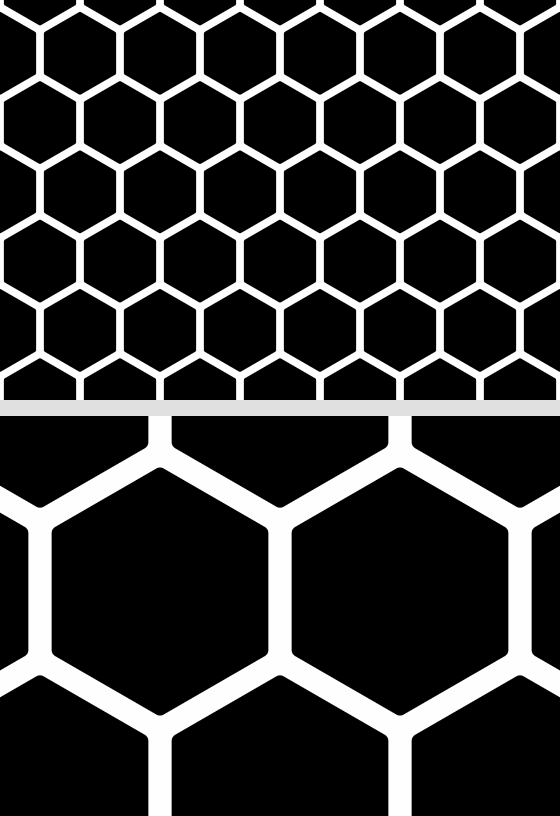
Top: the whole. Bottom: its middle third, enlarged.
This pattern is drawn by a WebGL 1 fragment shader. Its source:

```glsl
precision highp float;
// White honeycomb outline of regular pointy-top hexagons on black.

uniform vec2 u_resolution;

const float COLUMNS = 7.0;                      // cells across the canvas
const float LINE_WIDTH = 0.097;                 // in cell widths
const float CORNER_RADIUS = 0.03;               // rounding of the cell corners
const vec2 CELL_OFFSET = vec2(0.5, 0.102);      // a cell centre, from the canvas centre
const vec3 LINE_COLOR = vec3(0.995);
const vec3 CELL_COLOR = vec3(0.0);

const vec2 LATTICE = vec2(1.0, 1.7320508);      // period of every second row

// Vector from the nearest hexagon centre, for cells of width 1.
vec2 nearestCell(vec2 p) {
  vec2 a = mod(p, LATTICE) - 0.5 * LATTICE;
  vec2 b = mod(p - 0.5 * LATTICE, LATTICE) - 0.5 * LATTICE;
  return dot(a, a) < dot(b, b) ? a : b;
}

// Signed distance to a hexagon with upright left and right sides.
float hexagonDistance(vec2 p, float apothem) {
  const vec2 fold = vec2(-0.8660254, 0.5);
  float halfSide = apothem * 0.5773503;
  vec2 q = abs(p.yx);
  q -= 2.0 * min(dot(fold, q), 0.0) * fold;
  q -= vec2(clamp(q.x, -halfSide, halfSide), apothem);
  return length(q) * sign(q.y);
}

void main() {
  float pixel = COLUMNS / u_resolution.x;
  vec2 p = (gl_FragCoord.xy - 0.5 * u_resolution) * pixel;
  vec2 cell = nearestCell(p - CELL_OFFSET);

  // Rounded opening, inset by half a line on every side
  float apothem = 0.5 - 0.5 * LINE_WIDTH;
  float d = hexagonDistance(cell, apothem - CORNER_RADIUS) - CORNER_RADIUS;

  float line = clamp(0.5 + d / pixel, 0.0, 1.0);
  gl_FragColor = vec4(mix(CELL_COLOR, LINE_COLOR, line), 1.0);
}
```
